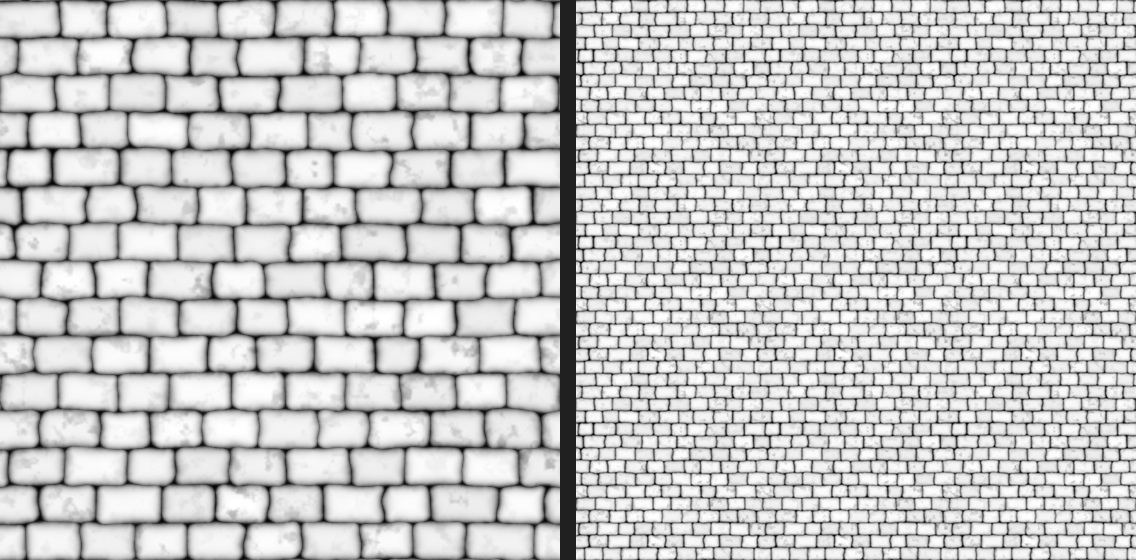
Left, the tile; right, the same tile 3 across and 3 down.
A three.js fragment shader for this texture map:

```glsl
varying vec2 vUv;

const vec2 GRID = vec2(10.0, 15.0);      // stones across, rows up
const float ASPECT = 1.5;                // cell width over row height
const float ROW_STEP = 7.0 / 15.0;       // bond shift per row, whole after all rows
const float ROW_START = 0.36;
const float ROW_JITTER = 0.22;
const float EDGE_JITTER = 0.22;
const vec2 GAP_MIN = vec2(0.004, 0.0);   // lengths below are in row heights
const vec2 GAP_VARY = vec2(0.055, 0.035);
const float RADIUS_MIN = 0.15;
const float RADIUS_MAX = 0.27;
const float TILT = 0.05;
const float SAG = 0.09;
const float WOBBLE = 0.07;
const float GRAIN = 0.035;
const float RIM_GREY = 0.42;
const float INNER_FADE = 0.082;
const float OUTER_FADE = 0.059;
const float TONE_MIN = 0.93;
const float TONE_MAX = 1.0;
const float SMUDGE = 0.2;

float hash(vec2 p) {
  return fract(sin(dot(p, vec2(127.1, 311.7))) * 43758.5);
}

// Value noise that wraps after freq cells
float noise(vec2 uv, vec2 freq, float seed) {
  vec2 p = uv * freq;
  vec2 i = floor(p);
  vec2 f = fract(p);
  f = f * f * (3.0 - 2.0 * f);
  vec2 a = mod(i, freq) + seed;
  vec2 b = mod(i + 1.0, freq) + seed;
  return mix(mix(hash(a), hash(vec2(b.x, a.y)), f.x),
             mix(hash(vec2(a.x, b.y)), hash(b), f.x), f.y);
}

float cloud(vec2 uv, float freq, float seed) {
  return 0.55 * noise(uv, vec2(freq), seed)
       + 0.3 * noise(uv, vec2(freq * 2.0), seed + 3.7)
       + 0.15 * noise(uv, vec2(freq * 4.0), seed + 8.3);
}

float roundBox(vec2 p, vec2 halfSize, float radius) {
  vec2 q = abs(p) - halfSize + radius;
  return length(max(q, 0.0)) + min(max(q.x, q.y), 0.0) - radius;
}

// Position of the joint to the left of a stone
float jointX(float column, float row) {
  return column + EDGE_JITTER * (hash(vec2(mod(column, GRID.x), row) + 17.3) - 0.5);
}

// Signed distance to the nearest stone, with that stone's id
vec3 nearestStone(vec2 p) {
  vec3 nearest = vec3(10.0, 0.0, 0.0);
  for (int j = -1; j <= 1; j++) {
    float rowAt = floor(p.y) + float(j);
    float row = mod(rowAt, GRID.y);
    float shift = ROW_START + row * ROW_STEP + ROW_JITTER * (hash(vec2(row, 5.1)) - 0.5);
    float x = p.x - shift;
    for (int i = -1; i <= 1; i++) {
      float column = floor(x) + float(i);
      vec2 id = vec2(mod(column, GRID.x), row);
      float left = jointX(column, row);
      float right = jointX(column + 1.0, row);
      vec2 local = vec2((x - 0.5 * (left + right)) * ASPECT, p.y - rowAt - 0.5);
      local.y += TILT * (hash(id + 41.7) - 0.5) * local.x;
      vec2 wear = vec2(hash(id + 23.9), hash(id + 31.3));
      vec2 gap = GAP_MIN + GAP_VARY * wear * wear;
      vec2 halfSize = vec2(0.5 * (right - left) * ASPECT, 0.5) - gap;
      float radius = mix(RADIUS_MIN, RADIUS_MAX, hash(id + 53.1));
      float d = roundBox(local, halfSize, radius);
      if (d < nearest.x) nearest = vec3(d, id);
    }
  }
  return nearest;
}

void main() {
  // Uneven courses and rough outlines
  vec2 p = vUv * GRID;
  p.y += SAG * (noise(vUv, vec2(9.0, 7.0), 2.0) - 0.5);
  p += WOBBLE * (vec2(noise(vUv, vec2(38.0), 11.0), noise(vUv, vec2(38.0), 29.0)) - 0.5);

  vec3 stone = nearestStone(p);
  float d = stone.x + GRAIN * (cloud(vUv, 75.0, 47.0) - 0.5);

  // Soft falloff from stone face into the joint
  float inside = 1.0 - (1.0 - RIM_GREY) * exp(min(d, 0.0) / INNER_FADE);
  float depth = max(d, 0.0) / OUTER_FADE;
  float grey = d < 0.0 ? inside : RIM_GREY * exp(-depth - depth * depth);

  // Tone and smudges of each stone
  float tone = mix(TONE_MIN, TONE_MAX, hash(stone.yz + 61.7));
  float dirt = smoothstep(0.52, 0.85, cloud(vUv, 48.0, 71.0));
  float stained = hash(stone.yz + 83.9);
  grey *= tone - SMUDGE * dirt * (0.2 + stained * stained);
  grey += 0.02 * (cloud(vUv, 30.0, 97.0) - 0.5);

  gl_FragColor = vec4(vec3(clamp(grey, 0.015, 1.0)), 1.0);
}
```
